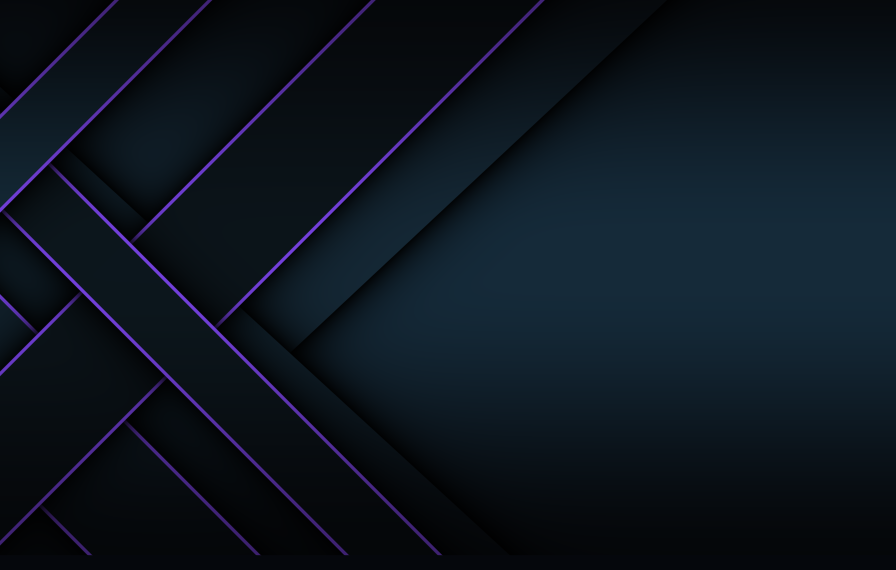
This background is drawn by a WebGL 1 fragment shader. Its source:

```glsl
precision highp float;
// Crossing dark teal diagonal bands with violet edges and soft shadows.
uniform vec2 u_resolution;

// Layout, in canvas heights with y pointing down
const float ASPECT = 1.574;
const float LINE_HALF = 0.0029;
const float SHADOW_SIZE = 0.032;
const float SHADOW_POWER = 0.92;
const float FOOTER_TOP = 0.974;

// Offsets of the band edges: x + y for rising, x - y for falling
const vec2 RISING_TOP = vec2(0.205, 0.369);
const vec2 RISING_WIDE = vec2(0.656, 0.953);
const vec2 FALLING_TOP = vec2(-0.365, -0.201);
const vec2 FALLING_LOW = vec2(-0.816, -0.520);
// Plain panel edges: x factor, y factor, offset
const vec3 RISING_PANEL = vec3(1.0, 1.07, 1.172);
const vec3 FALLING_PANEL = vec3(1.0, -1.09, -0.166);

// Colours at full light and in the dark
const vec3 DARK = vec3(0.018, 0.025, 0.035);
const vec3 BACKDROP = vec3(0.082, 0.165, 0.225);
const vec3 PANEL = vec3(0.080, 0.155, 0.208);
const vec3 LOW_PANEL = vec3(0.068, 0.135, 0.180);
const vec3 BAND_LIT = vec3(0.078, 0.158, 0.210);
const vec3 BAND_WIDE = vec3(0.044, 0.078, 0.100);
const vec3 BAND_CROSS = vec3(0.048, 0.088, 0.112);
const vec3 FOOTER = vec3(0.020, 0.028, 0.048);
const vec3 VIOLET = vec3(0.45, 0.25, 0.86);
const vec3 VIOLET_DIM = vec3(0.24, 0.13, 0.44);

float pixelSize;
float light;

float coverage(float d) {
  return 1.0 - smoothstep(-0.7 * pixelSize, 0.7 * pixelSize, d);
}

// Signed distance to a diagonal band, negative inside
float bandDistance(float along, vec2 edges) {
  float middle = 0.5 * (edges.x + edges.y);
  return (abs(along - middle) - 0.5 * (edges.y - edges.x)) * 0.70711;
}

float panelDistance(vec2 p, vec3 edge) {
  return (dot(p, edge.xy) - edge.z) / length(edge.xy);
}

// Casts a shadow outwards, then fills the shape
vec3 addPanel(vec3 base, float d, vec3 tint) {
  float shade = SHADOW_POWER * exp(-max(d, 0.0) / SHADOW_SIZE);
  return mix(base * (1.0 - shade), mix(DARK, tint, light), coverage(d));
}

// A panel with a glowing outline
vec3 addBand(vec3 base, float d, vec3 tint) {
  vec3 color = addPanel(base, d, tint);
  vec3 edgeColor = mix(VIOLET_DIM, VIOLET, light);
  return mix(color, edgeColor, coverage(abs(d) - LINE_HALF));
}

void main() {
  vec2 p = gl_FragCoord.xy / u_resolution;
  p = vec2(p.x * ASPECT, 1.0 - p.y);
  pixelSize = 1.0 / u_resolution.y;

  // Horizontal pool of light across the middle
  light = smoothstep(-0.08, 0.43, p.y) * (1.0 - smoothstep(0.48, 1.0, p.y));
  float rising = p.x + p.y;
  float falling = p.x - p.y;

  // Layers from back to front
  vec3 color = mix(DARK, BACKDROP, light);
  color = addPanel(color, panelDistance(p, RISING_PANEL), PANEL);
  color = addPanel(color, panelDistance(p, FALLING_PANEL), LOW_PANEL);
  color = addBand(color, bandDistance(falling, FALLING_LOW), LOW_PANEL);
  color = addBand(color, bandDistance(rising, RISING_WIDE), BAND_WIDE);
  color = addBand(color, bandDistance(falling, FALLING_TOP), BAND_CROSS);
  color = addBand(color, bandDistance(rising, RISING_TOP), BAND_LIT);

  // Plain strip along the bottom
  color = mix(color, FOOTER, coverage(FOOTER_TOP - p.y));
  gl_FragColor = vec4(color, 1.0);
}
```
